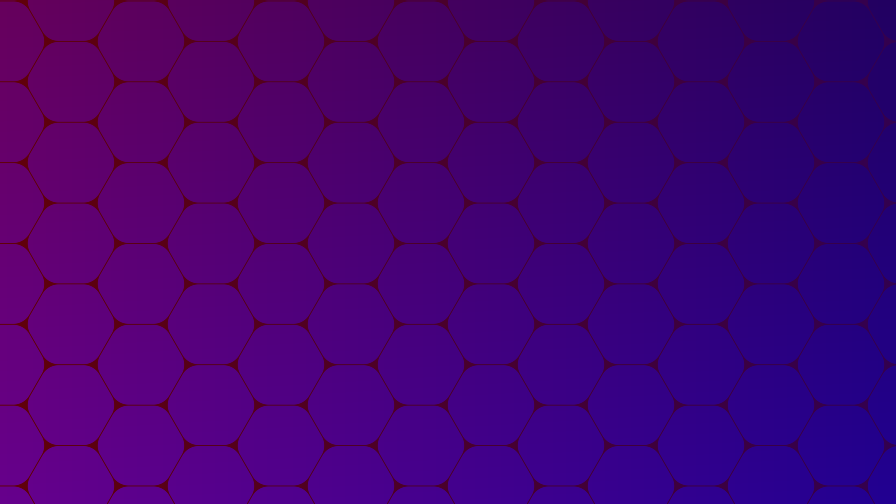
Write a Shadertoy shader that draws this pattern.

```glsl
// Flat-topped honeycomb of rounded hexagons over a violet-to-blue gradient.
// Two interleaved rectangular lattices give the nearest cell; a rounded
// hexagon distance leaves thin dark red seams that swell at the corners.

// Signed distance to a hexagon with flat top and bottom edges.
float hexagonDistance(vec2 p, float apothem) {
    const vec3 k = vec3(-0.866025, 0.5, 0.577350);
    p = abs(p);
    p -= 2.0 * min(dot(k.xy, p), 0.0) * k.xy;
    p -= vec2(clamp(p.x, -k.z * apothem, k.z * apothem), apothem);
    return length(p) * sign(p.y);
}

// Offset from the centre of the nearest honeycomb cell; cells are 1 tall.
vec2 nearestCell(vec2 p) {
    vec2 pitch = vec2(1.732051, 1.0);
    vec2 a = mod(p + 0.5 * pitch, pitch) - 0.5 * pitch;
    vec2 b = mod(p, pitch) - 0.5 * pitch;
    return dot(a, a) < dot(b, b) ? a : b;
}

void mainImage(out vec4 fragColor, in vec2 fragCoord) {
    vec2 uv = fragCoord / iResolution.xy;
    float cellsDown = 6.235;
    vec2 p = fragCoord / iResolution.y * cellsDown;
    float pixel = cellsDown / iResolution.y;

    // Rounded cell, inset by half the seam width
    vec2 local = nearestCell(p - vec2(0.878, 0.223));
    float cornerRadius = 0.23;
    float d = hexagonDistance(local, 0.5 - 0.006 - cornerRadius) - cornerRadius;
    float seam = smoothstep(-0.5 * pixel, 0.5 * pixel, d);

    // Red fades to the right, blue fades upwards
    vec3 fill = vec3(mix(0.40, 0.13, uv.x),
                     0.0,
                     mix(0.55, 0.36, uv.y) + 0.02 * uv.x);
    vec3 seamColor = mix(vec3(0.38, 0.0, 0.03), vec3(0.20, 0.0, 0.31), uv.x);

    fragColor = vec4(mix(fill, seamColor, seam), 1.0);
}
```
